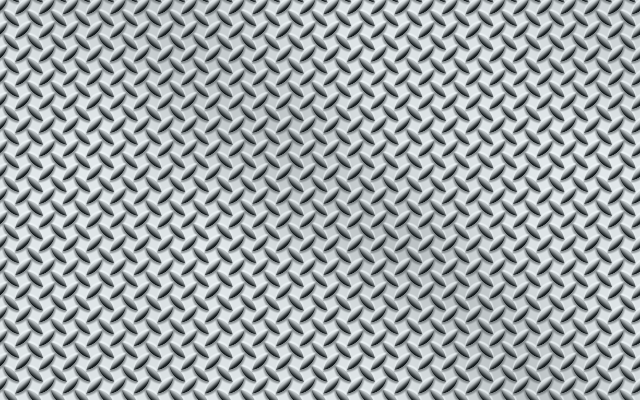
This texture is drawn by a Shadertoy shader. Its source:

```glsl
const float ROWS = 16.875;

vec2 hashGradient(vec2 p) {
    float angle = 6.2832 * fract(sin(dot(p, vec2(127.1, 311.7))) * 4375.85);
    return vec2(cos(angle), sin(angle));
}

float gradientNoise(vec2 p) {
    vec2 i = floor(p), f = fract(p);
    vec2 u = f * f * (3.0 - 2.0 * f);
    vec2 e = vec2(0.0, 1.0);
    float low = mix(dot(hashGradient(i), f), dot(hashGradient(i + e.yx), f - e.yx), u.x);
    float high = mix(dot(hashGradient(i + e), f - e), dot(hashGradient(i + 1.0), f - 1.0), u.x);
    return mix(low, high, u.y);
}

// Pointed lens lying along x
float lensDistance(vec2 p, float halfLength, float halfWidth) {
    float radius = (halfLength * halfLength + halfWidth * halfWidth) / (2.0 * halfWidth);
    return length(vec2(p.x, abs(p.y) + radius - halfWidth)) - radius;
}

// Polished sheet with broad diagonal reflections
float sheetBrightness(vec2 uv) {
    float diagonal = uv.x + uv.y + 0.1 * gradientNoise(uv * 2.5);
    float band = (diagonal - 1.36) / 0.27;
    float light = 0.89 - 0.12 * exp(-band * band);
    light -= 0.07 * smoothstep(2.0, 2.55, diagonal);
    return light + 0.04 * gradientNoise(uv * 4.0 + 7.0);
}

// Nearest tread of one slant: x along it to the right, y across it upward
vec2 treadPoint(vec2 grid, float slant) {
    vec2 origin = vec2(0.48, 0.105) + (slant > 0.0 ? 0.5 : 0.0);
    vec2 local = fract(grid - origin + 0.5) - 0.5;
    return 0.7071 * vec2(local.x + slant * local.y, local.y - slant * local.x);
}

// Pressed metal around a tread: lit above, shaded below
float shadeHollow(float light, vec2 p, float slant) {
    float upper = lensDistance(p - vec2(0.03 * slant, 0.04), 0.43, 0.15);
    float lower = lensDistance(p + vec2(0.03 * slant, 0.05), 0.43, 0.15);
    light = mix(light, 0.42, 0.7 * smoothstep(0.12, -0.02, lower));
    return mix(light, 0.97, 0.7 * smoothstep(0.08, 0.0, upper) * smoothstep(-0.02, 0.1, p.y));
}

// Raised tread: dark lower flank, paler upper face
float shadeTread(float light, vec2 p, float slant, float pixel) {
    float tread = lensDistance(p, 0.46, 0.15);
    float contrast = slant > 0.0 ? 0.72 : 0.55;
    float face = 0.45 + contrast * (smoothstep(-0.13, 0.13, p.y) - 0.5);
    face += 0.35 * p.x * slant;
    face -= 0.14 * smoothstep(-0.06, 0.0, tread) * smoothstep(0.03, -0.05, p.y);
    return mix(light, face, smoothstep(0.6, -0.6, tread / max(pixel, 0.04)));
}

void mainImage(out vec4 fragColor, in vec2 fragCoord) {
    vec2 uv = fragCoord / iResolution.y;
    float pixel = ROWS / iResolution.y;
    vec2 falling = treadPoint(uv * ROWS, -1.0);
    vec2 rising = treadPoint(uv * ROWS, 1.0);

    float light = sheetBrightness(uv);
    light = shadeHollow(light, falling, -1.0);
    light = shadeHollow(light, rising, 1.0);
    light = shadeTread(light, falling, -1.0, pixel);
    light = shadeTread(light, rising, 1.0, pixel);

    // Cool steel tint
    light = clamp(light, 0.1, 0.97);
    fragColor = vec4(light + vec3(-0.019, 0.006, 0.016), 1.0);
}
```
